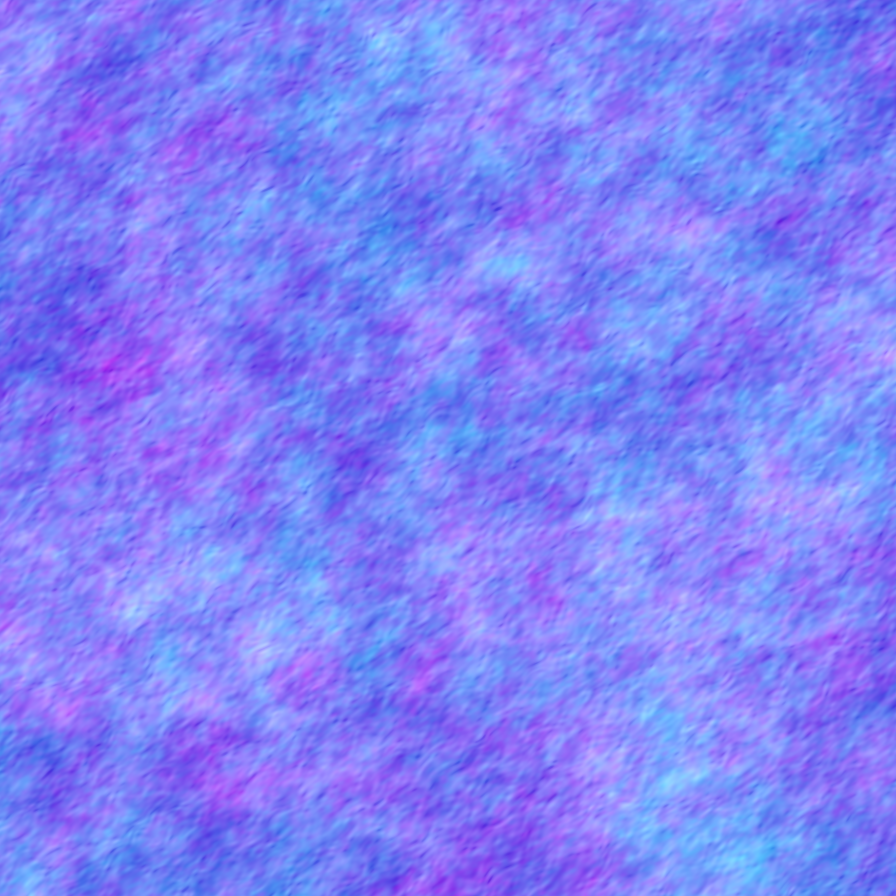
Give the GLSL for this texture map, as a Shadertoy shader.

```glsl
float hash(vec2 p) {
    vec3 q = fract(p.xyx * vec3(0.1031, 0.1030, 0.0973));
    q += dot(q, q.yzx + 33.33);
    return fract((q.x + q.y) * q.z);
}

// Smooth value noise in -1..1
float noise(vec2 p) {
    vec2 cell = floor(p), f = fract(p);
    f = f * f * (3.0 - 2.0 * f);
    float low = mix(hash(cell), hash(cell + vec2(1, 0)), f.x);
    float high = mix(hash(cell + vec2(0, 1)), hash(cell + vec2(1, 1)), f.x);
    return 2.0 * mix(low, high, f.y) - 1.0;
}

// Coordinates along and across the fibres, tilted by an angle
vec2 fibreSpace(vec2 p, float angle) {
    float c = cos(angle), s = sin(angle);
    return vec2(c * p.x + s * p.y, c * p.y - s * p.x);
}

// Octaves of noise that grow more elongated as they get finer
float fibreNoise(vec2 p, float frequency, int octaves, float gain, float seed) {
    float sum = 0.0, power = 0.0, amplitude = 1.0;
    for (int i = 0; i < octaves; i++) {
        float tilt = 0.72 + 0.3 * sin(float(i) * 2.4 + seed);
        float stretch = mix(1.15, 1.8, smoothstep(5.0, 60.0, frequency));
        vec2 q = fibreSpace(p, tilt) * frequency / vec2(stretch, 1.0);
        sum += amplitude * noise(q + seed * 17.3 + float(i) * 41.7 + 200.0);
        power += amplitude * amplitude;
        amplitude *= gain;
        frequency *= 1.85;
    }
    return sum / sqrt(power);
}

// Fine surface height, bent a little so that the creases wander
float height(vec2 p) {
    vec2 bend = vec2(noise(p * 45.0 + 60.0), noise(p * 45.0 + 90.0));
    return fibreNoise(p + 0.004 * bend, 60.0, 3, 0.85, 5.0);
}

void mainImage(out vec4 fragColor, in vec2 fragCoord) {
    vec2 p = fragCoord / iResolution.y;

    // Slope across the fibres gives the embossed grain
    vec2 lightStep = 0.0013 * vec2(-0.6, 0.8);
    float relief = height(p - lightStep) - height(p + lightStep);
    float crease = smoothstep(0.3, 1.0, -relief);

    // Cloudy lightness, and a drift between violet and cyan
    float light = 0.14 * fibreNoise(p, 5.0, 7, 0.96, 1.0);
    light += 0.1 * relief - 0.05 * crease;
    float hue = 0.135 * fibreNoise(p, 5.5, 7, 0.95, 3.0);

    vec3 color = vec3(0.503, 0.508, 0.975);
    color += light * vec3(0.9, 1.1, 0.4) + hue * vec3(-0.8, 1.0, 0.05);
    fragColor = vec4(clamp(color, 0.0, 1.0), 1.0);
}
```
